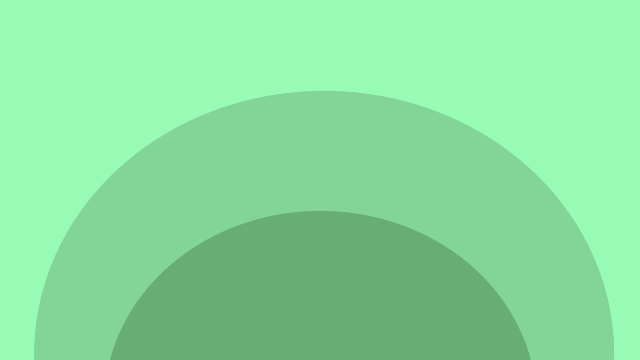
Reproduce this background procedurally as a Shadertoy shader.

```glsl
// Approximate signed distance to an axis-aligned ellipse
float ellipseDistance(vec2 p, vec2 radii) {
    float k = length(p / radii);
    return k * (k - 1.0) / max(length(p / (radii * radii)), 1e-4);
}

// Antialiased coverage of an ellipse
float ellipseMask(vec2 p, vec2 center, vec2 radii) {
    float halfPixel = 0.5 / iResolution.y;
    return 1.0 - smoothstep(-halfPixel, halfPixel, ellipseDistance(p - center, radii));
}

void mainImage(out vec4 fragColor, in vec2 fragCoord) {
    // Canvas heights, measured from the middle of the bottom edge
    vec2 p = (fragCoord - vec2(0.5 * iResolution.x, 0.0)) / iResolution.y;

    vec3 mint = vec3(0.594, 0.985, 0.714);
    vec3 sage = vec3(0.51, 0.836, 0.592);
    vec3 moss = vec3(0.412, 0.68, 0.463);

    // Large dome, then the smaller one inside it
    vec3 color = mix(mint, sage, ellipseMask(p, vec2(0.0116, 0.0162), vec2(0.8056, 0.7315)));
    color = mix(color, moss, ellipseMask(p, vec2(0.0012, -0.1227), vec2(0.6005, 0.537)));

    fragColor = vec4(color, 1.0);
}
```
